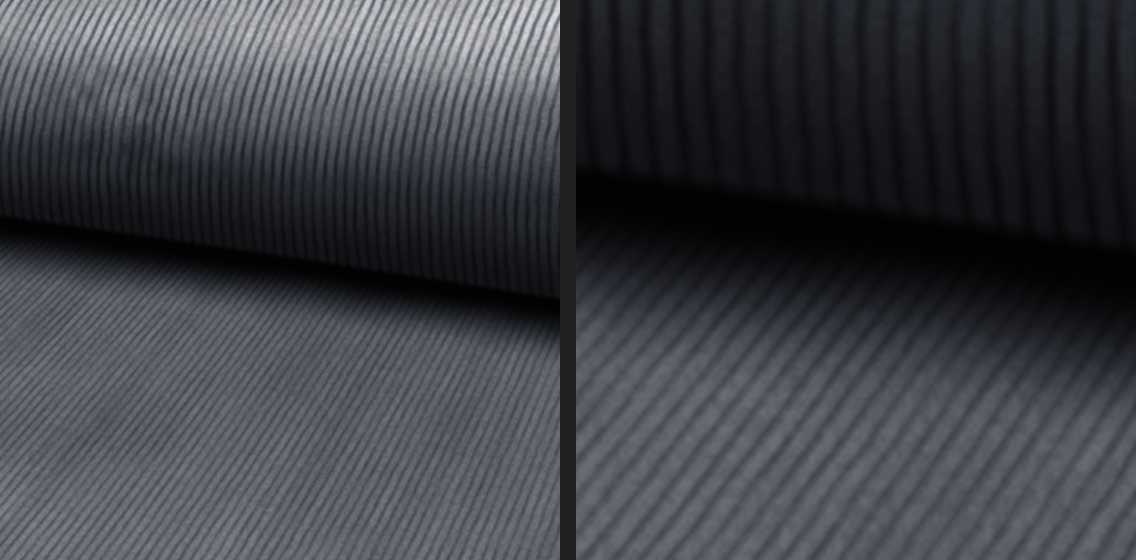
Left, the full canvas; right, a detail of the centre.
This texture is drawn by a three.js fragment shader. Its source:

```glsl
varying vec2 vUv;

#define ROLL_RIBS 54.0
#define FLAT_RIBS 50.0
#define ROLL_BEND 0.15
#define ROLL_WIDEN 0.06
#define VANISH vec2(1.75, 2.15)
#define EDGE_LEFT 0.615
#define EDGE_DROP 0.149
#define RIB_WOBBLE 0.14
#define FUZZ 0.1
#define MOTTLE 0.12
#define EDGE_SOFT 0.007

float hash(vec2 p) {
  vec3 q = fract(vec3(p.xyx) * 0.1031);
  q += dot(q, q.yzx + 33.33);
  return fract((q.x + q.y) * q.z);
}

float noise(vec2 p) {
  vec2 i = floor(p), f = fract(p);
  f = f * f * (3.0 - 2.0 * f);
  return mix(mix(hash(i), hash(i + vec2(1.0, 0.0)), f.x),
             mix(hash(i + vec2(0.0, 1.0)), hash(i + vec2(1.0, 1.0)), f.x), f.y);
}

float fbm(vec2 p) {
  float sum = 0.0, amp = 0.5;
  for (int i = 0; i < 4; i++) {
    sum += amp * noise(p);
    p = p * 2.03 + 17.0;
    amp *= 0.5;
  }
  return sum;
}

// Brightness of one pile ridge and its groove, varied per rib
float corduroy(float rib, float along, float grooveDepth) {
  rib += RIB_WOBBLE * (noise(vec2(rib * 0.8, along * 45.0)) - 0.5);
  float side = fract(rib) - 0.5;
  float groove = smoothstep(0.25, 1.0, abs(side) * 2.0);
  float tone = 0.96 + 0.08 * hash(vec2(floor(rib), 7.0));
  float worn = 0.6 + 0.8 * noise(vec2(rib * 0.5, along * 30.0));
  return (tone - 0.06 * side) * (1.0 + grooveDepth * worn * (0.35 - groove));
}

// Cool grey in the shade, neutral grey in the light
vec3 clothColor(float light) {
  vec3 tint = mix(vec3(0.92, 0.98, 1.13), vec3(0.99, 1.0, 1.03),
                  smoothstep(0.12, 0.6, light));
  return tint * light;
}

float rollLight(vec2 p, float height) {
  float across = p.x - ROLL_BEND * pow(height - 0.22, 2.0);
  float rib = (across + ROLL_WIDEN * across * (1.0 - across)) * ROLL_RIBS;
  float light = mix(0.065, 0.165, smoothstep(0.0, 0.38, height));
  light = mix(light, 0.37, smoothstep(0.28, 0.62, height));
  light = mix(light, 0.55 + 0.14 * p.x, smoothstep(0.56, 0.88, height));
  light -= 0.04 * smoothstep(0.9, 1.05, height);

  // Crushed pile with short creases
  vec2 spot = (p - vec2(0.22, 0.78)) * vec2(7.0, 9.0);
  float crushed = exp(-dot(spot, spot));
  float crease = fbm(p * vec2(38.0, 30.0)) - 0.47;
  light *= 1.0 + 0.8 * crushed * crease;
  return light * corduroy(rib + 0.5 * crushed * crease, p.y, 0.46);
}

float flatLight(vec2 p, float depth) {
  float rib = (p.x - (VANISH.x - p.x) * p.y / (VANISH.y - p.y)) * FLAT_RIBS;
  float light = mix(0.36, 0.385, smoothstep(0.1, 0.6, depth));
  light += 0.035 * (1.0 - p.x) * smoothstep(0.3, 0.0, p.y);
  float shadow = smoothstep(0.015, 0.125, depth + 0.012 * (fbm(p * 9.0) - 0.5));
  light = mix(0.008, light, shadow);
  return light * corduroy(rib, p.y, 0.23);
}

void main() {
  vec2 p = vUv;
  float edge = EDGE_LEFT - EDGE_DROP * p.x + 0.012 * p.x * (1.0 - p.x);
  float above = p.y - edge;
  float height = max(above, 0.0) / (1.0 - edge);

  // Roll over the flat cloth
  float onRoll = smoothstep(-EDGE_SOFT, EDGE_SOFT, above);
  float light = mix(flatLight(p, max(-above, 0.0)), rollLight(p, height), onRoll);

  // Brushed patches and fine fibre grain
  float patches = fbm(p * vec2(5.0, 9.0) + 3.0) - 0.47;
  float grain = 0.6 * noise(p * 190.0) + 0.4 * noise(p * 380.0) - 0.5;
  light *= 1.0 + MOTTLE * 2.0 * patches + FUZZ * 2.0 * grain;

  gl_FragColor = vec4(clamp(clothColor(light), 0.0, 1.0), 1.0);
}
```
